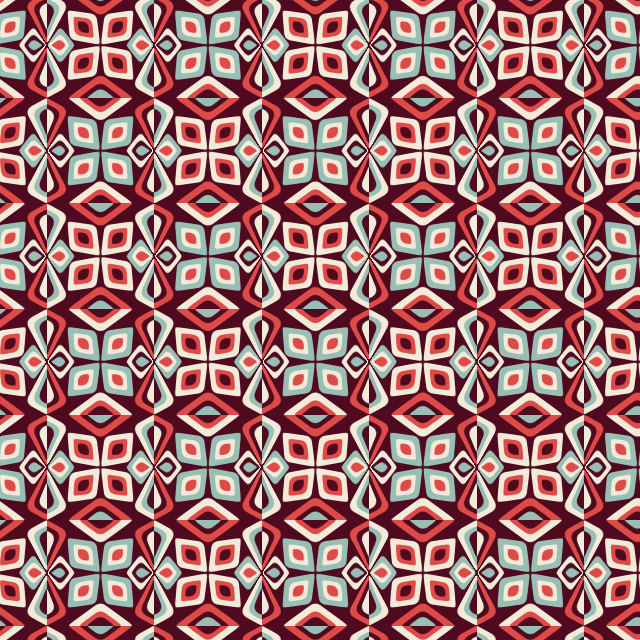
Write a three.js fragment shader that draws this pattern.

```glsl
// Retro geometric tiles: four-petal flowers, split diamonds and teardrops in a two-colourway checker.
varying vec2 vUv;

// Lengths are in hundredths of the canvas.
const vec2 CELL = vec2(16.79, 16.49);
const vec2 FLOWER_CENTRE = vec2(49.28, 59.96);
const float SOFTNESS = 0.1;

const vec3 MAROON = vec3(0.31, 0.04, 0.12);
const vec3 CREAM = vec3(0.95, 0.92, 0.85);
const vec3 RED = vec3(0.87, 0.29, 0.28);
const vec3 TEAL = vec3(0.60, 0.75, 0.71);

float smoothMax(float a, float b, float k) {
  float h = max(k - abs(a - b), 0.0) / k;
  return max(a, b) + h * h * k * 0.25;
}

// Kite with its tip at the origin, pointing along x; widest (half width) at x = belly.
// Pinch draws the inner contours together towards the tip.
float kite(vec2 p, float len, float belly, float halfWidth, float roundness, float pinch) {
  p.y = sqrt(p.y * p.y + 0.05);
  float nearEdge = dot(p, normalize(vec2(-halfWidth, belly)));
  float farEdge = dot(p - vec2(len, 0.0), normalize(vec2(halfWidth, len - belly)));
  nearEdge *= mix(1.0, belly / max(p.x, 0.3), pinch);
  return smoothMax(nearEdge, farEdge, roundness);
}

float cover(float d) {
  return 1.0 - smoothstep(-SOFTNESS, SOFTNESS, d);
}

// Three nested bands; insets give the depth where the middle and the core begin.
vec3 paintBands(vec3 base, float d, vec2 insets, vec3 rim, vec3 middle, vec3 core) {
  base = mix(base, rim, cover(d));
  base = mix(base, middle, cover(d + insets.x));
  return mix(base, core, cover(d + insets.y));
}

void main() {
  vec2 grid = (vUv * 100.0 - FLOWER_CENTRE) / CELL + 0.5;
  vec2 id = floor(grid);
  bool warm = mod(id.x + id.y, 2.0) < 0.5;

  // Fold the cell into one quadrant around the flower.
  vec2 p = abs(fract(grid) - 0.5) * CELL;
  vec2 toEdge = CELL * 0.5 - p;
  vec2 diagonal = normalize(vec2(0.69, 0.73));
  vec2 alongPetal = vec2(dot(p, diagonal), p.x * diagonal.y - p.y * diagonal.x);

  float petal = kite(alongPetal, 7.6, 3.95, 2.85, 0.9, 0.0);
  float diamond = kite(vec2(p.x + 5.2, toEdge.y), 10.4, 5.2, 3.75, 1.0, 0.0);
  float bud = kite(vec2(toEdge.x, p.y), 4.45, 2.1, 2.95, 0.8, 0.7);
  float teardrop = kite(vec2(p.y, toEdge.x), 8.3, 6.4, 3.4, 1.3, 0.3);

  // Neighbouring cells swap colourways, which splits the shapes on their borders.
  vec3 colour = MAROON;
  if (warm) {
    colour = paintBands(colour, petal, vec2(0.82, 1.42), CREAM, RED, MAROON);
    colour = paintBands(colour, diamond, vec2(1.0, 1.7), RED, MAROON, TEAL);
    colour = paintBands(colour, teardrop, vec2(0.8, 1.45), CREAM, TEAL, MAROON);
    colour = paintBands(colour, bud, vec2(0.62, 1.1), TEAL, CREAM, RED);
  } else {
    colour = paintBands(colour, petal, vec2(0.82, 1.42), TEAL, CREAM, RED);
    colour = paintBands(colour, diamond, vec2(1.0, 1.7), CREAM, RED, MAROON);
    colour = paintBands(colour, teardrop, vec2(0.8, 1.45), RED, MAROON, CREAM);
    colour = paintBands(colour, bud, vec2(0.62, 1.1), CREAM, MAROON, TEAL);
  }
  gl_FragColor = vec4(colour, 1.0);
}
```
